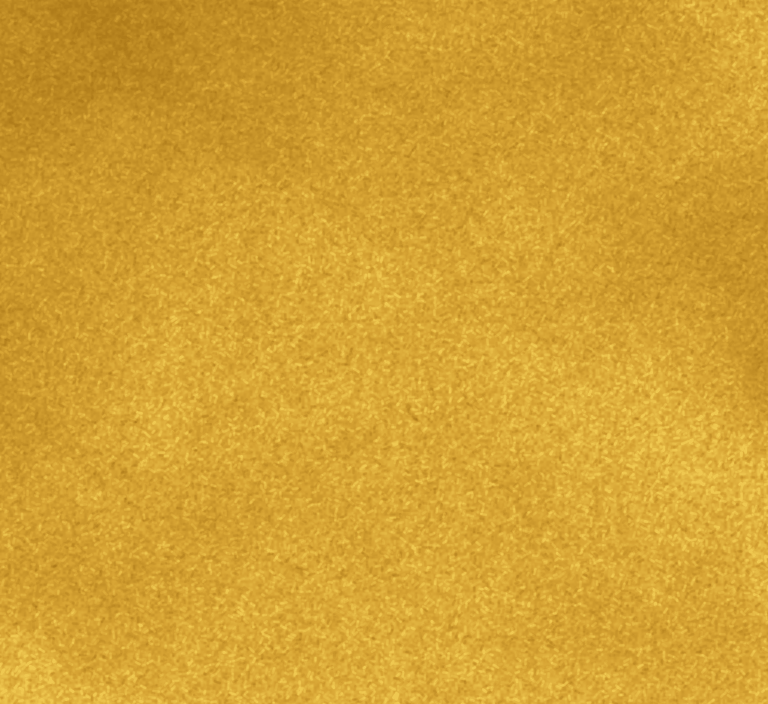
Write a WebGL 2 fragment shader that draws this texture.

```glsl
#version 300 es
precision highp float;
// Golden crushed velvet: soft cloudy nap, short glinting fibres and faint rub marks.
uniform vec2 u_resolution;
out vec4 fragColor;

float hash(vec2 p) {
    vec3 q = fract(vec3(p.xyx) * 0.1031);
    q += dot(q, q.yzx + 33.33);
    return fract((q.x + q.y) * q.z);
}

vec2 hash2(vec2 p) {
    return vec2(hash(p), hash(p + 71.7));
}

float valueNoise(vec2 p) {
    vec2 cell = floor(p), f = fract(p);
    f = f * f * (3.0 - 2.0 * f);
    float low = mix(hash(cell), hash(cell + vec2(1, 0)), f.x);
    float high = mix(hash(cell + vec2(0, 1)), hash(cell + vec2(1, 1)), f.x);
    return mix(low, high, f.y);
}

float fbm(vec2 p) {
    float sum = 0.0, weight = 0.5, total = 0.0;
    for (int i = 0; i < 6; i++) {
        sum += weight * valueNoise(p);
        total += weight;
        weight *= 0.58;
        p = mat2(1.6, 1.2, -1.2, 1.6) * p + 17.3;
    }
    return sum / total;
}

float segmentDistance(vec2 p, vec2 a, vec2 b) {
    vec2 ab = b - a;
    return length(p - a - ab * clamp(dot(p - a, ab) / dot(ab, ab), 0.0, 1.0));
}

float softSpot(vec2 p, vec2 centre, vec2 radius) {
    vec2 d = (p - centre) / radius;
    return exp(-dot(d, d));
}

// Short randomly tilted fibres, lighter or darker than the pile
float fibres(vec2 p) {
    vec2 home = floor(p);
    float sum = 0.0;
    for (int y = -1; y <= 1; y++) {
        for (int x = -1; x <= 1; x++) {
            vec2 cell = home + vec2(x, y);
            vec2 centre = cell + hash2(cell);
            float angle = 0.5 + 2.6 * (hash(cell + 13.1) - 0.5);
            vec2 reach = vec2(cos(angle), sin(angle)) * mix(0.2, 0.6, hash(cell + 29.5));
            float d = segmentDistance(p, centre - reach, centre + reach);
            float shine = mix(-0.9, 1.3, hash(cell + 47.9));
            sum += shine * smoothstep(0.45, 0.1, d);
        }
    }
    return sum - 0.12;
}

// Broad light and shade of the cloth
float drape(vec2 p, float aspect) {
    float shade = 0.6 * (0.45 - p.y);
    shade -= 1.3 * softSpot(p, vec2(0.05, 1.02), vec2(0.35, 0.1));
    shade -= 1.1 * softSpot(p, vec2(aspect, 0.6), vec2(0.15, 0.2));
    shade -= 0.5 * softSpot(p, vec2(0.28, 0.78), vec2(0.2, 0.1));
    shade += 0.4 * softSpot(p, vec2(0.5, 0.4), vec2(0.3, 0.25));
    return shade;
}

// Nap brushed in different directions, with ragged patch borders
float nap(vec2 p, float aspect) {
    vec2 warp = vec2(fbm(p * 5.0), fbm(p * 5.0 + 40.0)) - 0.5;
    float cloud = fbm(p * vec2(2.8, 3.4) + warp * 0.7 + 8.0) - 0.5;
    float side = smoothstep(0.1, 0.45, abs(p.x - 0.5 * aspect));
    return 4.0 * cloud * mix(0.65, 1.1, side);
}

// Broken, slanting rub marks near the middle
float rubMarks(vec2 p) {
    float sum = 0.0;
    for (int i = 0; i < 5; i++) {
        vec2 seed = vec2(float(i), 5.0);
        vec2 start = mix(vec2(0.48, 0.65), vec2(0.59, 0.43), float(i) / 4.0);
        start += 0.03 * (hash2(seed) - 0.5);
        vec2 end = start + vec2(0.035, -0.065) * mix(0.3, 1.3, hash(seed + 9.0));
        sum += smoothstep(0.009, 0.001, segmentDistance(p, start, end));
    }
    return sum * smoothstep(0.3, 0.7, valueNoise(p * 70.0));
}

vec3 velvetColour(float tone) {
    const vec3 shadow = vec3(0.73, 0.53, 0.13);
    const vec3 gold = vec3(0.84, 0.64, 0.20);
    const vec3 sheen = vec3(0.90, 0.73, 0.27);
    vec3 dark = mix(gold, shadow, clamp(-tone / 2.0, 0.0, 1.4));
    return mix(dark, sheen, clamp(tone / 1.5, 0.0, 1.6));
}

void main() {
    vec2 p = gl_FragCoord.xy / u_resolution.y;
    float aspect = u_resolution.x / u_resolution.y;

    float patches = nap(p, aspect) + drape(p, aspect);
    float grain = 1.15 * fibres(p * 155.0);
    grain += 1.9 * (valueNoise(p * 230.0 + 3.0) - 0.5);
    grain *= clamp(0.9 + 0.2 * patches, 0.6, 1.25);

    float tone = patches + grain - 0.6 * rubMarks(p);
    fragColor = vec4(velvetColour(tone), 1.0);
}
```
